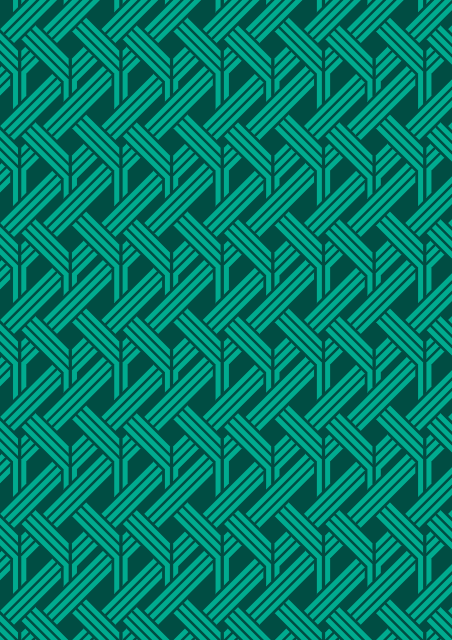
Write a Shadertoy shader that draws this pattern.

```glsl
// Woven lattice of three-striped ribbons: two kinds of Y-shaped sprigs alternate
// across a rectangular grid. Each sprig is built from distance functions, and its
// left arm passes over the long right arms of its neighbours.

const vec2 PERIOD = vec2(182.3, 174.5);  // repeat size, canvas height = 1152
const float PITCH = 18.75;               // spacing of stripes along the vertical
const float DIAG = 0.7071;               // turns sums of x and y into distance

// Three parallel diagonal stripes filling w = 0 .. 50
float stripes(float w) {
    float t = w - 6.25;
    t -= PITCH * clamp(round(t / PITCH), 0.0, 2.0);
    return (abs(t) - 6.25) * DIAG;
}

// Returns distances to: x = right arm, y = left arm and stem, z = left arm's dark margin
vec3 sprig(vec2 q, float stemEnd) {
    float side = abs(q.x);
    float w = q.y + side;
    float along = q.x + q.y;
    float arm = max(stripes(w), 3.0 - side);

    float rightArm = max(arm, max(-q.x, q.x - PERIOD.x + 17.0));
    float leftArm = max(arm, max(q.x, (57.0 - PERIOD.x - along) * DIAG));

    // Twin stem lines continue the outermost stripes downward
    float stem = max(abs(side - 7.5) - 4.5, (37.5 - w) * DIAG);
    stem = max(stem, (along - stemEnd) * DIAG);

    float margin = max((abs(w - 25.0) - 32.0) * DIAG, q.x);
    margin = max(margin, (54.0 - PERIOD.x - along) * DIAG);
    return vec3(rightArm, min(leftArm, stem), margin);
}

void mainImage(out vec4 fragColor, in vec2 fragCoord) {
    float pixel = 1152.0 / iResolution.y;
    vec2 p = vec2(fragCoord.x, iResolution.y - fragCoord.y) * pixel - vec2(271.0, 384.0);

    // Gather the nearest parts of both sprigs from surrounding cells
    vec3 nearest = vec3(1e3);
    for (int kind = 0; kind < 2; kind++) {
        vec2 center = kind == 0 ? vec2(129.0, 234.0) : vec2(37.8, 248.0);
        float stemEnd = kind == 0 ? 90.0 : 62.5;
        vec2 q = p - center;
        q -= PERIOD * round(q / PERIOD);
        for (int i = -1; i <= 1; i++) {
            for (int j = -1; j <= 1; j++) {
                vec2 cell = PERIOD * vec2(float(i), float(j));
                nearest = min(nearest, sprig(q + cell, stemEnd));
            }
        }
    }

    // Cut the lower ribbons at the margins, then add the upper ones
    float d = min(max(nearest.x, -nearest.z), nearest.y);
    float ink = smoothstep(0.6, -0.6, d / pixel);
    vec3 color = mix(vec3(0.0, 0.303, 0.262), vec3(0.0, 0.67, 0.56), ink);
    fragColor = vec4(color, 1.0);
}
```
